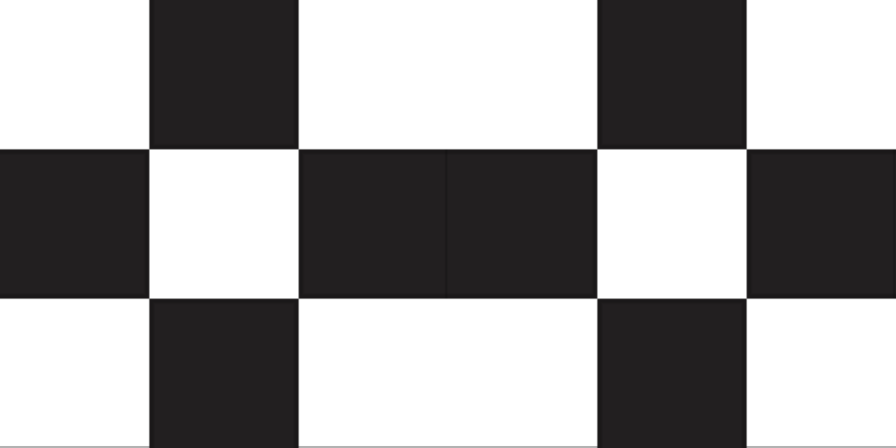
Write a WebGL 2 fragment shader that draws this pattern.

```glsl
#version 300 es
precision highp float;
// Black and white check: a three by three cell tile, two across and one down.
// A cell is dark when exactly one of its column and row is the middle one,
// so mirrored neighbours join into wide bars; faint seams and rims add wear.

#define REPEATS vec2(2.0, 1.0)
#define CELLS 3.0
#define EDGE_SOFTNESS 0.008
#define RIM_WIDTH 0.045
#define RIM_DARKENING 0.22
#define SEAM_WIDTH 0.012
#define SEAM_DARKENING 0.20
#define BASE_LINE_HEIGHT 0.014

uniform vec2 u_resolution;
out vec4 outColor;

const vec3 PAPER = vec3(1.0);
const vec3 INK = vec3(0.133, 0.122, 0.125);
const vec3 LINE_GREY = vec3(0.70);

void main() {
    // Position in cells, over the canvas and within one tile
    vec2 cellsOnCanvas = REPEATS * CELLS;
    vec2 canvasPos = gl_FragCoord.xy / u_resolution * cellsOnCanvas;
    vec2 tilePos = mod(canvasPos, CELLS);
    vec2 pixel = cellsOnCanvas / u_resolution;
    vec2 blur = max(0.5 * pixel, vec2(EDGE_SOFTNESS));

    // Signed distance to the middle column and row, positive inside
    vec2 inset = 0.5 - abs(tilePos - 0.5 * CELLS);
    vec2 middle = smoothstep(-blur, blur, inset);
    float ink = middle.x + middle.y - 2.0 * middle.x * middle.y;

    // Slightly deeper rim along the edges of the dark cells
    float edgeDistance = min(abs(inset.x), abs(inset.y));
    float rim = 1.0 - smoothstep(0.4 * RIM_WIDTH, RIM_WIDTH, edgeDistance);

    // Faint vertical seam just before the right side of each tile
    float seamDistance = abs(tilePos.x - (CELLS - SEAM_WIDTH));
    float seam = 1.0 - smoothstep(0.0, SEAM_WIDTH + 0.5 * pixel.x, seamDistance);

    // Thin grey line along the foot of the pale cells
    float baseLine = 1.0 - smoothstep(-0.5 * pixel.y, 0.5 * pixel.y,
                                      canvasPos.y - BASE_LINE_HEIGHT);

    vec3 paper = mix(PAPER, LINE_GREY, baseLine);
    vec3 darkInk = INK * (1.0 - RIM_DARKENING * rim) * (1.0 - SEAM_DARKENING * seam);
    outColor = vec4(mix(paper, darkInk, ink), 1.0);
}
```
